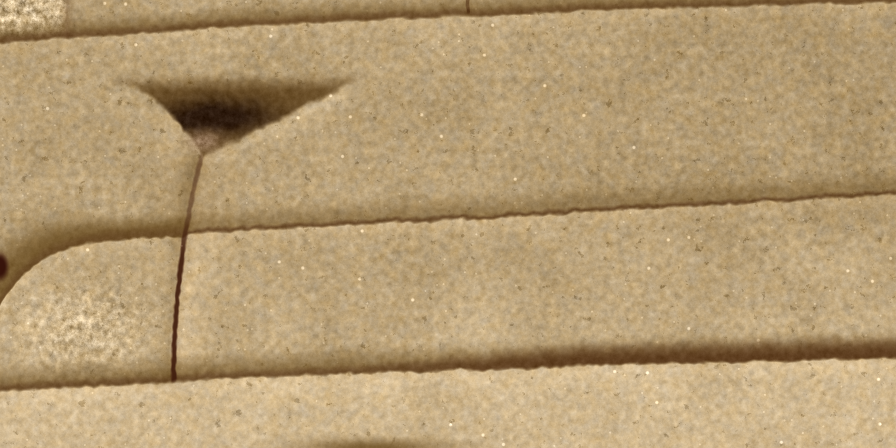
Reproduce this texture procedurally as a Shadertoy shader.

```glsl
vec2 hash2(vec2 p) {
    vec3 q = fract(p.xyx * vec3(0.1031, 0.1030, 0.0973));
    q += dot(q, q.yzx + 33.33);
    return fract((q.xx + q.yz) * q.zy);
}
float corner(vec2 cell, vec2 f, vec2 o) {
    return dot(hash2(cell + o + 200.0) * 2.0 - 1.0, f - o);
}
float gradientNoise(vec2 p) {
    vec2 c = floor(p), f = fract(p);
    vec2 u = f * f * f * (f * (f * 6.0 - 15.0) + 10.0);
    return mix(mix(corner(c, f, vec2(0, 0)), corner(c, f, vec2(1, 0)), u.x),
               mix(corner(c, f, vec2(0, 1)), corner(c, f, vec2(1, 1)), u.x), u.y);
}
float fbm(vec2 p) {
    float sum = 0.0, amp = 1.0;
    for (int i = 0; i < 4; i++) {
        sum += amp * gradientNoise(p);
        p = mat2(1.6, 1.2, -1.2, 1.6) * p + 7.3;
        amp *= 0.6;
    }
    return sum;
}
// Shade lying above a joint: sharp below, fading upward over the width
float ledge(float d, float width) {
    return smoothstep(-0.005, 0.004, d) * (1.0 - smoothstep(0.15 * width, width, d));
}
// Band of light on the stone just under a joint
float lip(float d) {
    return smoothstep(0.001, -0.006, d) * exp(min(d, 0.0) * 40.0);
}
float blob(vec2 p, vec2 center, vec2 radius) {
    vec2 q = (p - center) / radius;
    return exp(-dot(q, q));
}
// Bright mineral flecks, one candidate per cell
float flecks(vec2 p, float scale, float density) {
    vec2 c = floor(p * scale), h = hash2(c + 41.0);
    float r = length(fract(p * scale) - 0.25 - 0.5 * h.yx);
    return step(1.0 - density, hash2(c + 97.0).x) * smoothstep(0.24, 0.06, r);
}

void mainImage(out vec4 fragColor, in vec2 fragCoord) {
    vec2 p = fragCoord / iResolution.y;
    p.x *= 2.0 * iResolution.y / iResolution.x;
    float x = p.x;
    float wobble = 0.006 * gradientNoise(vec2(x * 17.0, 3.5)) + 0.006 * gradientNoise(p * 55.0);

    // Signed heights above the joints
    float topD = p.y - (0.906 + 0.072 * x - 0.0138 * x * x) + wobble;
    float midD = p.y - (0.455 + 0.0555 * x) + wobble;
    float leftD = p.y - (0.475 - 0.155 * exp(-x / 0.09)) + wobble;
    float lowD = p.y - (0.128 + 0.057 * x - 0.0105 * x * x) + wobble;
    // Upright crack, bending right as it rises
    float rise = (p.y - 0.15) / 0.5;
    float crackD = x - 0.388 - 0.06 * rise * rise + 0.6 * wobble;
    float crackSpan = smoothstep(-0.003, 0.005, lowD) * smoothstep(0.69, 0.63, p.y);
    float rightSide = smoothstep(-0.004, 0.008, crackD), leftSide = 1.0 - rightSide;
    float upper = smoothstep(0.42, 0.52, p.y);

    // Stone surface: broad mottling, grain, warm stains, pits
    float grain = fbm(p * 58.0 + 15.0);
    vec3 col = vec3(0.722, 0.626, 0.468) + 0.06 * fbm(p * 6.0) + 0.115 * grain;
    col += vec3(0.03, 0.005, -0.04) * fbm(p * 32.0 + 60.0);
    col -= 0.14 * smoothstep(0.32, 0.7, fbm(p * 46.0 + 31.0));
    col += 0.035 * smoothstep(0.55, 0.2, p.y) - 0.03 * smoothstep(0.9, 1.9, x) * upper;
    // Pale worn areas
    float worn = blob(p, vec2(0.19, 0.27), vec2(0.12, 0.08));
    float cap = smoothstep(0.0, 0.015, topD) * smoothstep(0.16, 0.13, x);
    col += (0.06 + 0.22 * grain) * (worn + 1.4 * cap) + 0.05 * smoothstep(0.0, -0.02, lowD);

    // Lit lips under the joints and on the stone edge by the crack
    float light = 0.8 * lip(topD) + lip(midD) * rightSide + 0.9 * lip(leftD) * leftSide + lip(lowD);
    light += crackSpan * rightSide * exp(-abs(crackD - 0.02) * 32.0);
    light += 0.5 * blob(p, vec2(0.385, 0.66), vec2(0.03, 0.1));
    col += vec3(0.085, 0.077, 0.068) * light;

    // Soft olive shade above the joints
    float shade = 0.65 * ledge(topD, 0.055) + 0.5 * ledge(midD, 0.065) * rightSide;
    shade += 0.95 * ledge(leftD, 0.05 + 0.14 * exp(-x / 0.12)) * leftSide + 0.65 * ledge(lowD, 0.07);
    shade += crackSpan * mix(0.25, 0.5, upper) * exp(-abs(crackD + 0.012) * mix(45.0, 26.0, upper));
    shade += 0.9 * blob(p, vec2(0.83, 0.0), vec2(0.16, 0.02));
    col = mix(col, vec3(0.44, 0.33, 0.16) + 0.05 * grain, clamp(shade, 0.0, 0.88));

    // Tight brown shadow inside the joints
    float overhang = smoothstep(0.75, 1.3, x);
    float deep = 0.55 * ledge(topD, 0.022) + 0.7 * ledge(midD, 0.013) * rightSide;
    deep += 0.45 * ledge(leftD, 0.03) * leftSide;
    deep += mix(0.6, 0.85, overhang) * ledge(lowD, mix(0.022, 0.058, overhang));
    deep += 0.6 * smoothstep(0.006, 0.002, abs(x - 1.045 + wobble)) * smoothstep(0.0, 0.01, topD);
    deep += 0.35 * exp(-abs(x - 0.15 + wobble) * 100.0) * smoothstep(-0.01, 0.01, topD);
    col = mix(col, vec3(0.34, 0.21, 0.1) + 0.06 * grain, clamp(deep, 0.0, 0.95));

    // Crack core, darkest toward its foot
    float core = smoothstep(0.008, 0.002, abs(crackD)) * crackSpan;
    col = mix(col, vec3(0.25, 0.11, 0.05), core * mix(0.92, 0.45, upper));

    // Triangular cavity between two sloping edges
    float leftEdge = 0.815 - 4.0 * pow(max(x - 0.25, 0.0), 2.0);
    float inside = p.y - max(leftEdge, 0.42 + 0.5 * x) + 1.5 * wobble;
    float roof = smoothstep(0.842, 0.79, p.y + wobble);
    float hollow = smoothstep(-0.008, 0.01, inside) * roof * smoothstep(0.22, 0.3, x);
    col = mix(col, vec3(0.39, 0.28, 0.13) + 0.06 * grain, 0.93 * hollow);
    float pit = blob(p + 2.0 * wobble, vec2(0.475, 0.735), vec2(0.13, 0.038));
    col = mix(col, vec3(0.16, 0.09, 0.045) + 0.08 * grain, clamp(1.2 * pit, 0.0, 0.95) * hollow);
    float rim = smoothstep(0.45, 0.5, x) * smoothstep(0.82, 0.74, x);
    col += 0.07 * rim * exp(-abs(inside + 0.018) * 55.0);

    // Dusty rubble at the cavity's point, dark hole at the left border
    float rubble = blob(p, vec2(0.457, 0.685), vec2(0.035, 0.022));
    col = mix(col, vec3(0.64, 0.52, 0.41) + 0.25 * grain, 0.85 * rubble);
    float hole = smoothstep(0.032, 0.012, length((p - vec2(0.0, 0.405)) * vec2(1.3, 0.8)));
    col = mix(col, vec3(0.2, 0.06, 0.03), 0.95 * hole);

    float open = 1.0 - clamp(shade + deep + hollow, 0.0, 1.0);
    col += open * (0.24 * flecks(p, 44.0, 0.012) + 0.12 * flecks(p + 3.7, 70.0, 0.03));
    fragColor = vec4(clamp(col, 0.0, 1.0), 1.0);
}
```
